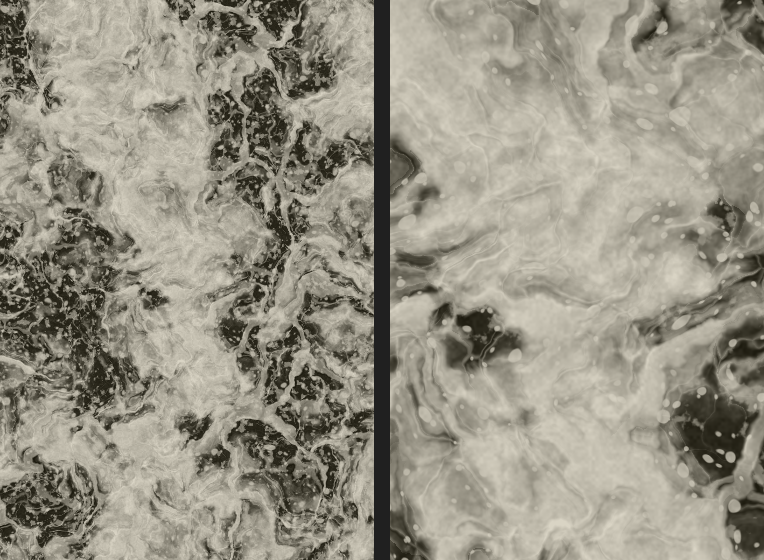
Left, the full canvas; right, a detail of the centre.
Reproduce this texture procedurally as a Shadertoy shader.

```glsl
// Falling white water: webs of foam, ragged dark holes and scattered droplets.

const vec3  WATER_DARK   = vec3(0.115, 0.105, 0.060);
const vec3  FOAM_LIGHT   = vec3(0.815, 0.795, 0.735);
const float STREAM_PITCH = 0.46;   // distance between bright vertical streams
const float STREAM_DEPTH = 0.17;   // how strongly streams vary the coverage
const float WEB_SCALE    = 11.0;   // cells of the coarsest web per height
const float WEB_STRETCH  = 0.78;   // below one, cells grow tall
const float WARP_COARSE  = 0.13;
const float WARP_FINE    = 0.026;
const float RELIEF       = 0.10;
const float GRAIN        = 0.07;

float hash1(vec2 p) {
    vec3 q = fract(p.xyx * 0.1031);
    q += dot(q, q.yzx + 33.33);
    return fract((q.x + q.y) * q.z);
}

vec2 hash2(vec2 p) {
    vec3 q = fract(p.xyx * vec3(0.1031, 0.1030, 0.0973));
    q += dot(q, q.yzx + 33.33);
    return fract((q.xx + q.yz) * q.zy);
}

float noise(vec2 p) {
    vec2 i = floor(p), f = fract(p);
    f = f * f * (3.0 - 2.0 * f);
    return mix(mix(hash1(i), hash1(i + vec2(1, 0)), f.x),
               mix(hash1(i + vec2(0, 1)), hash1(i + vec2(1, 1)), f.x), f.y);
}

// Centred on zero
float fbm(vec2 p) {
    float sum = 0.0, amp = 0.52;
    for (int i = 0; i < 4; i++) {
        sum += amp * (noise(p) - 0.5);
        p = mat2(1.6, 1.2, -1.2, 1.6) * p + 17.3;
        amp *= 0.5;
    }
    return sum;
}

// x: gap between the two nearest cell centres, y: random value of the cell
vec2 cells(vec2 p) {
    vec2 i = floor(p), f = fract(p);
    float near = 9.0, next = 9.0, id = 0.0;
    for (int y = -1; y <= 1; y++)
    for (int x = -1; x <= 1; x++) {
        vec2 o = vec2(x, y);
        float d = length(o + hash2(i + o) - f);
        if (d < near) { next = near; near = d; id = hash1(i + o + 71.0); }
        else next = min(next, d);
    }
    return vec2(next - near, id);
}

// x: strand strength, y: how filled the enclosing cells are
vec2 foamWeb(vec2 p) {
    float strands = 0.0, fill = 0.0, scale = WEB_SCALE, weight = 1.0, soft = 0.06;
    for (int i = 0; i < 3; i++) {
        vec2 c = cells(p * scale * vec2(1.0, WEB_STRETCH) + float(i) * 31.7);
        float width = mix(-0.10, 0.26, noise(p * scale * 0.8 + float(i) * 9.1));
        float strand = 1.0 - smoothstep(width - soft, width + 0.4 * soft, c.x);
        strands = max(strands, strand * weight);
        fill += (c.y - 0.5) * weight * 0.5;
        scale *= 2.1;
        weight *= 0.76;
        soft *= 1.8;
    }
    return vec2(strands, fill);
}

// Round drops in jittered cells, at three sizes
float droplets(vec2 p, float pixel) {
    float cover = 0.0, scale = 34.0;
    for (int i = 0; i < 3; i++) {
        vec2 g = p * scale + float(i) * 13.7, id = floor(g);
        vec2 r = hash2(id + 5.0);
        float radius = mix(0.09, 0.25, r.x * r.y);
        vec2 offset = fract(g) - mix(vec2(0.3), vec2(0.7), hash2(id));
        float d = length(offset * vec2(1.0, 0.75 + 0.4 * r.x)) - radius;
        float present = step(0.66, hash1(id + 43.0));
        cover = max(cover, present * (1.0 - smoothstep(-pixel * scale, pixel * scale, d)));
        scale *= 1.75;
    }
    return cover;
}

void mainImage(out vec4 fragColor, in vec2 fragCoord) {
    float pixel = 1.0 / iResolution.y;
    vec2 p = fragCoord * pixel;

    // Turbulent domain
    vec2 q = p + WARP_COARSE * vec2(fbm(p * 9.0), fbm(p * 9.0 + 41.0));
    q += WARP_FINE * vec2(fbm(p * 42.0 + 7.0), fbm(p * 42.0 + 83.0));

    // Large streams of foam
    float centre = 0.21 + 0.10 * (1.0 - p.y);
    float cover = STREAM_DEPTH * cos(6.2832 * (q.x - centre) / STREAM_PITCH)
                + 0.9 * fbm(q * vec2(6.0, 4.5) + 3.0);
    float patches = fbm(q * 17.0 + 23.0);
    float fine = fbm(q * 62.0 + 11.0);
    float speckle = fbm(p * 120.0 + 57.0);

    // Dark water with specks, under a thin veil
    vec2 web = foamWeb(q);
    float tone = 0.06 + 0.50 * smoothstep(0.03, 0.20, speckle + 0.4 * fine);
    float veil = smoothstep(-0.14, 0.20, cover + 1.2 * patches + 0.45 * web.y + 0.5 * fine + 0.10);
    tone = mix(tone, 0.62 + 0.35 * cover + 0.5 * patches + 0.6 * fine + 0.3 * speckle, veil);

    // Thick foam, strands and drops
    float thick = smoothstep(0.0, 0.34, cover + 0.7 * patches + 0.3 * fine);
    tone = mix(tone, 0.89 + 0.35 * fine + 0.25 * speckle, 0.82 * thick);
    tone = mix(tone, 0.93 + 0.2 * fine, web.x * (0.74 + 0.5 * fine));
    tone = mix(tone, 0.94, 0.82 * droplets(p + 0.3 * (q - p), pixel));

    // Light from above, and fine grain
    tone += RELIEF * (web.x - foamWeb(q + vec2(-0.0015, 0.0030)).x);
    tone += GRAIN * (noise(p * 480.0) - 0.5);
    fragColor = vec4(mix(WATER_DARK, FOAM_LIGHT, clamp(tone, 0.0, 1.05)), 1.0);
}
```
